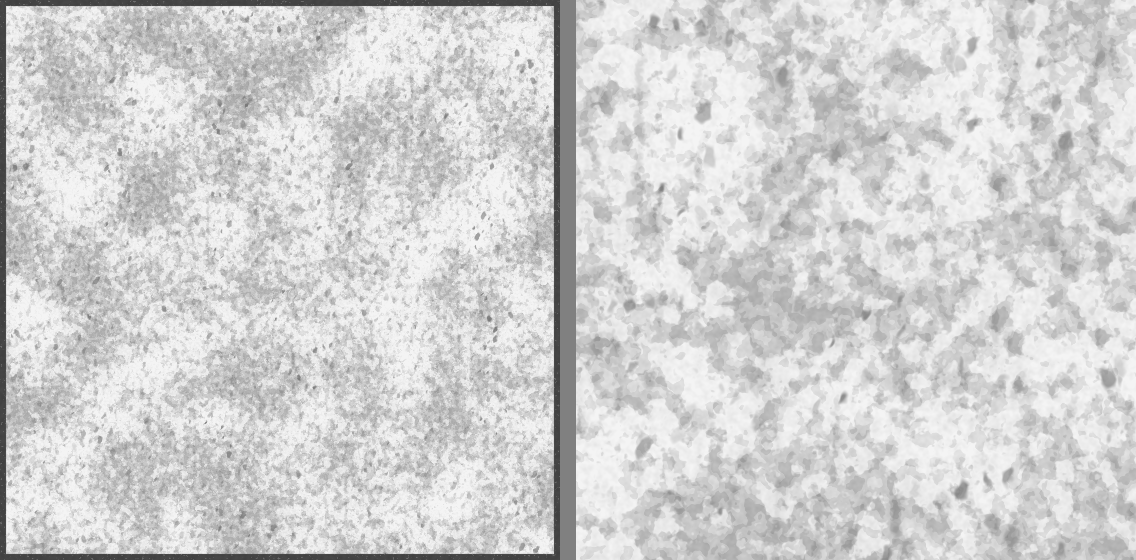
Left: the whole. Right: its middle third, enlarged.
This texture is drawn by a Shadertoy shader. Its source:

```glsl
// Pale speckled stone slab: cloudy grey flakes, dark mineral grains and a thin dark frame.
#define FRAME_WIDTH 0.0108
#define FRAME_TONE 0.265
#define LIGHT_TONE 0.922
#define FLAKE_TONE 0.798
#define CLOUD_SCALE 6.5
#define FLAKE_SCALE 52.0
#define CHIP_SCALE 95.0
#define GRAIN_SCALE 210.0
#define SPECK_CELLS 72.0
#define SPECK_CHANCE 0.34

// Integer hash giving two values in 0..1
vec2 hash2(vec2 cell) {
    uvec2 q = uvec2(ivec2(floor(cell)) + 4096);
    q = q * 1664525u + 1013904223u;
    q.x += q.y * 1664525u;
    q.y += q.x * 1664525u;
    q ^= q >> 16u;
    q.x += q.y * 1664525u;
    q.y += q.x * 1664525u;
    q ^= q >> 16u;
    return vec2(q & 65535u) / 65535.0;
}

float cornerSlope(vec2 cell, vec2 offset) {
    float angle = 6.2832 * hash2(cell).x;
    return dot(vec2(cos(angle), sin(angle)), offset);
}

float gradientNoise(vec2 p) {
    vec2 i = floor(p), f = p - i;
    vec2 w = f * f * f * (f * (f * 6.0 - 15.0) + 10.0);
    vec2 e = vec2(1, 0);
    float low = mix(cornerSlope(i, f), cornerSlope(i + e.xy, f - e.xy), w.x);
    float high = mix(cornerSlope(i + e.yx, f - e.yx), cornerSlope(i + e.xx, f - e.xx), w.x);
    return mix(low, high, w.y);
}

float fbm(vec2 p, int octaves) {
    float sum = 0.0, amplitude = 1.0;
    for (int i = 0; i < octaves; i++) {
        sum += amplitude * gradientNoise(p);
        p = mat2(1.6, 1.2, -1.2, 1.6) * p + 17.3;
        amplitude *= 0.55;
    }
    return sum;
}

// Scattered upright, slightly tilted grains of varied size and strength
float specks(vec2 p) {
    vec2 home = floor(p);
    float cover = 0.0;
    for (int y = -1; y <= 1; y++)
    for (int x = -1; x <= 1; x++) {
        vec2 cell = home + vec2(x, y);
        vec2 kind = hash2(cell + 301.0);
        if (kind.x > SPECK_CHANCE) continue;
        vec2 d = p - cell - hash2(cell);
        vec2 form = hash2(cell + 707.0);
        d.x -= d.y * (form.x - 0.25) * 0.8;
        float radius = mix(0.12, 0.32, form.y * form.y);
        float dist = length(d * vec2(1.0, 0.62)) - radius;
        cover = max(cover, mix(0.25, 1.0, kind.y * kind.y) * smoothstep(0.09, -0.09, dist));
    }
    return cover;
}

float stoneTone(vec2 p) {
    float cloud = fbm(p * CLOUD_SCALE + 3.7, 4);
    float grain = fbm(p * GRAIN_SCALE + 5.1, 2);

    // Crisp grey flakes, gathered where the clouds are dense
    float flakeField = fbm(p * FLAKE_SCALE + 41.0, 4) + 0.85 * cloud;
    float flakes = smoothstep(-0.09, 0.09, flakeField);
    float tone = mix(LIGHT_TONE, FLAKE_TONE, flakes) - 0.07 * cloud;

    // Smaller chips, both grey and pale
    float chipField = fbm(p * CHIP_SCALE + 90.0, 3);
    tone -= 0.075 * smoothstep(0.12, 0.25, chipField + 0.3 * cloud);
    tone += 0.06 * flakes * smoothstep(0.15, 0.28, -chipField - 0.3 * cloud);

    // Upright smudges and fine grain
    float smudge = gradientNoise(p * vec2(85.0, 42.0) + 23.0) + 0.3 * grain;
    tone -= 0.11 * smoothstep(0.22, 0.5, smudge);
    tone = min(tone + 0.05 * grain, 0.955);

    // Dark mineral grains with ragged outlines
    vec2 ragged = 0.22 * vec2(gradientNoise(p * 160.0), gradientNoise(p * 160.0 + 60.0));
    float cluster = smoothstep(-0.5, 0.4, fbm(p * 11.0 + 70.0, 2));
    return mix(tone, 0.40, 0.75 * cluster * specks(p * SPECK_CELLS + ragged));
}

float frameTone(vec2 p) {
    float dust = smoothstep(0.3, 0.65, fbm(p * 190.0, 2) + 0.3 * gradientNoise(p * 9.0));
    return FRAME_TONE + 0.03 * gradientNoise(p * 120.0) + 0.16 * dust;
}

void mainImage(out vec4 fragColor, in vec2 fragCoord) {
    float unit = min(iResolution.x, iResolution.y);
    vec2 p = fragCoord / unit;
    vec2 toEdge = min(p, iResolution.xy / unit - p);
    float inside = min(toEdge.x, toEdge.y) - FRAME_WIDTH;
    float slab = smoothstep(-0.7 / unit, 0.7 / unit, inside);
    float tone = mix(frameTone(p), stoneTone(p), slab);
    fragColor = vec4(vec3(tone), 1.0);
}
```
